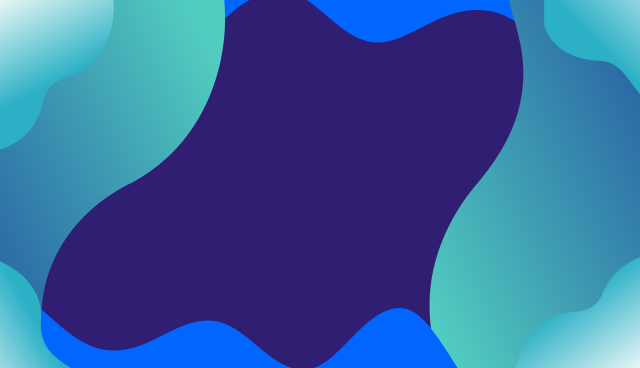
Write a WebGL 1 fragment shader that draws this background.

```glsl
precision highp float;
// Fluid abstract background: gradient side bands, blue waves and pale corner blobs around a violet field.

uniform vec2 u_resolution;

#define CANVAS vec2(768.0, 442.0)
#define VIOLET vec3(0.188, 0.118, 0.447)
#define BLUE vec3(0.0, 0.4, 1.0)
#define BAND_LIGHT vec3(0.32, 0.80, 0.75)
#define BAND_DARK vec3(0.17, 0.42, 0.65)
#define TEAL vec3(0.17, 0.69, 0.775)
#define PALE vec3(0.91, 0.965, 0.965)

// Signed distance (approximate) from q to a cubic Bezier that rises steadily along x.
float edge(vec2 q, vec2 a, vec2 b, vec2 c, vec2 d) {
  vec2 k1 = 3.0 * (b - a);
  vec2 k2 = 3.0 * (a - 2.0 * b + c);
  vec2 k3 = d - a + 3.0 * (b - c);
  float t = 0.5;
  float stride = 0.25;
  for (int i = 0; i < 15; i++) {
    float x = a.x + t * (k1.x + t * (k2.x + t * k3.x));
    t += x < q.x ? stride : -stride;
    stride *= 0.5;
  }
  float value = a.y + t * (k1.y + t * (k2.y + t * k3.y));
  vec2 tangent = k1 + t * (2.0 * k2 + 3.0 * t * k3);
  return (q.y - value) * tangent.x / length(tangent);
}

// Waves: points are (x, y), with y running down.
float topWave(vec2 p) {
  if (p.x < 368.0) return edge(p, vec2(272, 21), vec2(300, -8), vec2(340, -20), vec2(368, 0));
  if (p.x < 453.0) return edge(p, vec2(368, 0), vec2(395, 18), vec2(420, 51), vec2(453, 51));
  if (p.x < 572.0) return edge(p, vec2(453, 51), vec2(490, 51), vec2(525, 12), vec2(572, 12));
  return edge(p, vec2(572, 12), vec2(592, 12), vec2(606, 18), vec2(617, 25));
}

float bottomWave(vec2 p) {
  if (p.x < 137.0) return edge(p, vec2(50, 372), vec2(75, 393), vec2(100, 421), vec2(137, 421));
  if (p.x < 250.0) return edge(p, vec2(137, 421), vec2(180, 421), vec2(210, 385), vec2(250, 385));
  if (p.x < 365.0) return edge(p, vec2(250, 385), vec2(295, 385), vec2(320, 444), vec2(365, 444));
  if (p.x < 480.0) return edge(p, vec2(365, 444), vec2(405, 444), vec2(435, 370), vec2(480, 370));
  return edge(p, vec2(480, 370), vec2(508, 370), vec2(530, 413), vec2(560, 459));
}

// Bands and corners: swapped axes, points are (y, x).
float leftBand(vec2 q) {
  if (q.x < 220.0) return edge(q, vec2(0, 269), vec2(70, 276), vec2(171, 250), vec2(220, 157));
  return edge(q, vec2(220, 157), vec2(253, 90), vec2(312, 53), vec2(372, 50));
}

float rightBand(vec2 q) {
  if (q.x < 88.0) return edge(q, vec2(0, 611), vec2(18, 614), vec2(50, 628), vec2(88, 628));
  if (q.x < 220.0) return edge(q, vec2(88, 628), vec2(142, 628), vec2(184, 603), vec2(220, 573));
  if (q.x < 367.0) return edge(q, vec2(220, 573), vec2(257, 541), vec2(310, 515), vec2(367, 515.5));
  return edge(q, vec2(367, 515.5), vec2(376, 515.5), vec2(385, 516), vec2(393, 517));
}

float topLeftBlob(vec2 q) {
  if (q.x < 91.0) return edge(q, vec2(0, 136), vec2(45, 140), vec2(82, 115), vec2(91, 85));
  if (q.x < 124.0) return edge(q, vec2(91, 85), vec2(97, 65), vec2(105, 55), vec2(124, 51));
  return edge(q, vec2(124, 51), vec2(150, 46), vec2(179, 25), vec2(184, -20));
}

float topRightBlob(vec2 q) {
  if (q.x < 73.0) return edge(q, vec2(30, 653), vec2(55, 660), vec2(72, 685), vec2(73, 720));
  return edge(q, vec2(73, 720), vec2(75, 748), vec2(98, 752), vec2(124, 778));
}

float bottomRightBlob(vec2 q) {
  if (q.x < 355.0) return edge(q, vec2(302, 790), vec2(313, 744), vec2(335, 730), vec2(355, 722));
  if (q.x < 375.0) return edge(q, vec2(355, 722), vec2(372, 714), vec2(374, 698), vec2(375, 685));
  return edge(q, vec2(375, 685), vec2(378, 655), vec2(395, 635), vec2(442, 618));
}

float bottomLeftBlob(vec2 q) {
  if (q.x < 372.0) return edge(q, vec2(308, -15), vec2(322, 28), vec2(348, 46), vec2(372, 49));
  if (q.x < 401.0) return edge(q, vec2(372, 49), vec2(382, 50), vec2(390, 48), vec2(401, 50));
  return edge(q, vec2(401, 50), vec2(420, 54), vec2(430, 66), vec2(442, 85));
}

// Linear gradient from one point to another.
vec3 ramp(vec2 p, vec2 from, vec2 to, vec3 start, vec3 end) {
  vec2 axis = to - from;
  return mix(start, end, clamp(dot(p - from, axis) / dot(axis, axis), 0.0, 1.0));
}

// Covers the base where the distance is negative, with a one-pixel soft edge.
vec3 fill(vec3 base, vec3 color, float dist) {
  float pixel = CANVAS.x / u_resolution.x;
  return mix(base, color, clamp(0.5 - dist / pixel, 0.0, 1.0));
}

void main() {
  vec2 p = gl_FragCoord.xy / u_resolution * CANVAS;
  p.y = CANVAS.y - p.y;
  vec2 q = p.yx;
  vec3 softPale = mix(TEAL, PALE, 0.55);

  // Field, waves and side bands
  vec3 color = fill(VIOLET, BLUE, topWave(p));
  color = fill(color, ramp(p, vec2(248, 52), vec2(-57, 206), BAND_LIGHT, BAND_DARK), leftBand(q));
  color = fill(color, ramp(p, vec2(520, 390), vec2(825, 236), BAND_LIGHT, BAND_DARK), -rightBand(q));
  color = fill(color, BLUE, -bottomWave(p));

  // Corner blobs
  color = fill(color, ramp(p, vec2(0, 0), vec2(54, 106), PALE, TEAL), topLeftBlob(q));
  color = fill(color, ramp(p, vec2(768, 0), vec2(716, 52), softPale, TEAL), -topRightBlob(q));
  color = fill(color, ramp(p, vec2(768, 442), vec2(702, 348), PALE, TEAL), -bottomRightBlob(q));
  color = fill(color, ramp(p, vec2(0, 430), vec2(52, 400), softPale, TEAL), bottomLeftBlob(q));

  gl_FragColor = vec4(color, 1.0);
}
```
